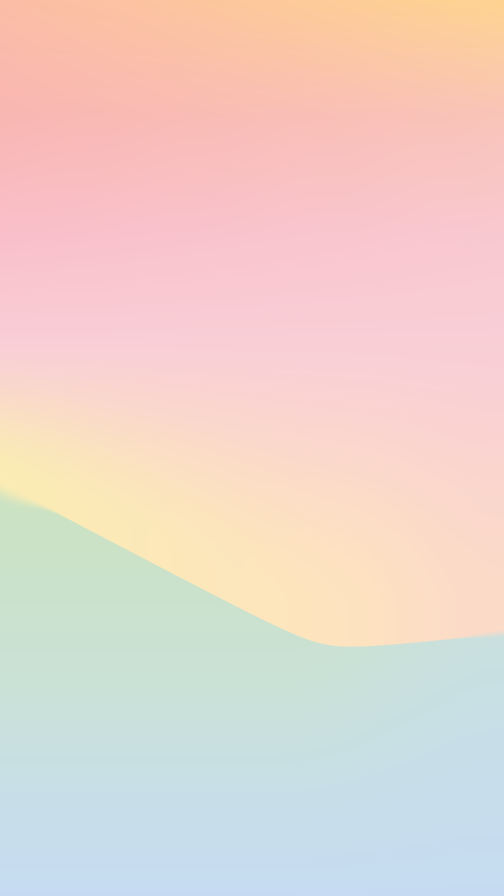
This background is drawn by a Shadertoy shader. Its source:

```glsl
// Pastel dusk: a coral and pink sky over a yellow haze and a smooth mint hillside.

// Sky colours, west (left) and east (right)
const vec3 TOP_WEST   = vec3(0.985, 0.740, 0.650);
const vec3 TOP_EAST   = vec3(0.996, 0.830, 0.565);
const vec3 CORAL_WEST = vec3(0.977, 0.715, 0.700);
const vec3 CORAL_EAST = vec3(0.977, 0.768, 0.725);
const vec3 ROSE_WEST  = vec3(0.976, 0.748, 0.790);
const vec3 ROSE_EAST  = vec3(0.974, 0.785, 0.815);
const vec3 PALE_PINK  = vec3(0.977, 0.810, 0.840);

// Haze colours along the ridge
const vec3 HAZE_YELLOW = vec3(0.980, 0.925, 0.705);
const vec3 HAZE_CREAM  = vec3(0.994, 0.892, 0.745);
const vec3 HAZE_PEACH  = vec3(0.984, 0.855, 0.785);

// Hill colours, crest to foot
const vec3 GREEN = vec3(0.796, 0.887, 0.765);
const vec3 MINT  = vec3(0.790, 0.883, 0.842);
const vec3 MIST  = vec3(0.782, 0.872, 0.910);
const vec3 BLUE  = vec3(0.776, 0.860, 0.945);

// Heights of the sky bands, as shares of the canvas height
const float CORAL_Y = 0.87;
const float ROSE_Y  = 0.74;
const float PALE_Y  = 0.61;

// Ridge: two slopes (offset, gradient) joined by a rounded valley
const vec2  WEST_SLOPE = vec2(0.4602, -0.2965);
const vec2  EAST_SLOPE = vec2(0.2290, 0.0630);
const float VALLEY_ROUNDING = 0.0115;
const float WEST_DROOP = 0.010;

// Edge blur at the two sides
const float WEST_BLUR = 0.012;
const float EAST_BLUR = 0.005;

float ramp(float from, float to, float v) {
    return clamp((v - from) / (to - from), 0.0, 1.0);
}

float ridgeHeight(float x) {
    float west = WEST_SLOPE.x + WEST_SLOPE.y * x;
    float east = EAST_SLOPE.x + EAST_SLOPE.y * x;
    float joined = 0.5 * (west + east) + length(vec2(0.5 * (west - east), VALLEY_ROUNDING));
    return joined - WEST_DROOP * (1.0 - smoothstep(0.0, 0.12, x));
}

vec3 skyColor(vec2 p, float ridge) {
    // Stacked bands, warmer towards the east
    vec3 col = mix(TOP_WEST, TOP_EAST, p.x);
    col = mix(col, mix(CORAL_WEST, CORAL_EAST, p.x), ramp(1.0, CORAL_Y, p.y));
    col = mix(col, mix(ROSE_WEST, ROSE_EAST, p.x), ramp(CORAL_Y, ROSE_Y, p.y));
    col = mix(col, PALE_PINK, ramp(ROSE_Y, PALE_Y, p.y));

    // Haze that thins from the ridge up to the pale band
    vec3 haze = mix(HAZE_YELLOW, HAZE_CREAM, ramp(0.0, 0.65, p.x));
    haze = mix(haze, HAZE_PEACH, smoothstep(0.62, 1.0, p.x));
    float lift = (p.y - ridge) / (PALE_Y - ridge);
    return mix(haze, col, smoothstep(0.1, 1.12, lift));
}

vec3 hillColor(vec2 p) {
    // The blue foot climbs higher in the east
    float h = p.y * (1.0 - 0.38 * smoothstep(0.55, 1.0, p.x));
    vec3 col = mix(BLUE, MIST, ramp(0.0, 0.11, h));
    col = mix(col, MINT, ramp(0.11, 0.23, h));
    return mix(col, GREEN, ramp(0.23, 0.43, h));
}

void mainImage(out vec4 fragColor, in vec2 fragCoord) {
    vec2 p = fragCoord / iResolution.xy;
    float ridge = ridgeHeight(p.x);

    // Crisp in the middle, soft near both sides
    float blur = 0.8 / iResolution.y
               + WEST_BLUR * (1.0 - smoothstep(0.0, 0.14, p.x))
               + EAST_BLUR * smoothstep(0.88, 1.0, p.x);
    float sky = smoothstep(-blur, blur, p.y - ridge);

    fragColor = vec4(mix(hillColor(p), skyColor(p, ridge), sky), 1.0);
}
```
